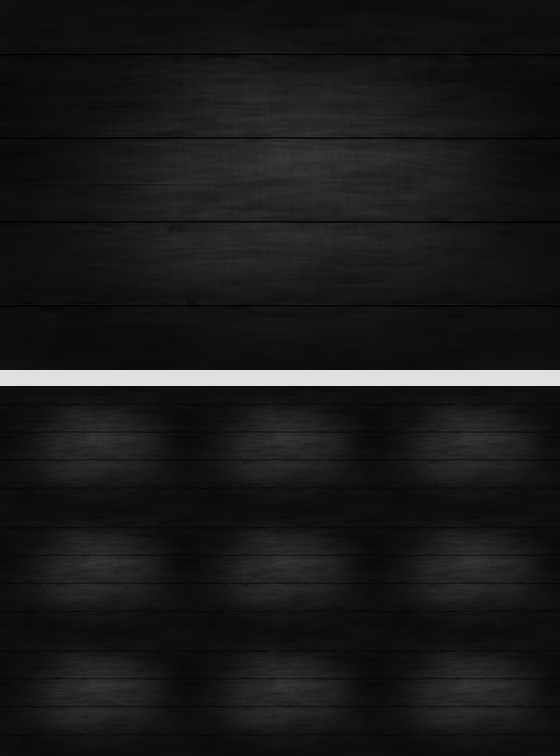
Top, the tile; bottom, the same tile 3 across and 3 down.
A Shadertoy shader for this texture:

```glsl
const float TAU = 6.2831853;
const float FIRST_SEAM = 0.174;   // height of the lowest seam
const float BOARD = 0.2265;       // height of a regular board
const float BOARDS = 4.0;         // the last, taller board wraps top to bottom

float hash(vec2 cell, float seed) {
    vec3 q = fract(vec3(cell, seed) * vec3(0.1031, 0.1173, 0.0973));
    q += dot(q, q.yzx + 33.33);
    return fract((q.x + q.y) * q.z);
}

// Value noise on the unit square that wraps after a whole number of cells
float noise(vec2 uv, vec2 cells, float seed) {
    vec2 p = uv * cells;
    vec2 i = floor(p);
    vec2 f = p - i;
    f = f * f * (3.0 - 2.0 * f);
    vec2 a = mod(i, cells);
    vec2 b = mod(i + 1.0, cells);
    return mix(mix(hash(a, seed), hash(vec2(b.x, a.y), seed), f.x),
               mix(hash(vec2(a.x, b.y), seed), hash(b, seed), f.x), f.y);
}

float fbm(vec2 uv, vec2 cells, float seed) {
    float sum = 0.0;
    float weight = 0.5;
    for (int k = 0; k < 4; k++) {
        sum += weight * noise(uv, cells, seed + float(k) * 7.0);
        cells *= 2.0;
        weight *= 0.5;
    }
    return sum / 0.9375;
}

// Soft line of the given half width
float stroke(float dist, float halfWidth, float blur) {
    return 1.0 - smoothstep(halfWidth - blur, halfWidth + blur, abs(dist));
}

// Wood fibres bent around slow swells, centred on zero
float woodGrain(vec2 uv, float seed) {
    float swell = fbm(uv, vec2(3.0, 5.0), seed + 3.0) - 0.5;
    vec2 bent = uv + vec2(0.0, 0.07 * swell);
    float fine = noise(bent, vec2(22.0, 165.0), seed + 11.0) - 0.5;
    float medium = noise(bent, vec2(11.0, 72.0), seed + 23.0) - 0.5;
    float broad = noise(bent, vec2(4.0, 28.0), seed + 37.0) - 0.5;
    float rings = sin(TAU * (9.0 * swell + 2.0 * broad));
    return 0.22 * fine + 0.18 * medium + 0.16 * broad + 0.025 * rings;
}

// Faint upright saw marks and fine roughness
float sawMarks(vec2 uv, float seed) {
    float marks = noise(uv, vec2(190.0, 26.0), seed + 41.0) - 0.5;
    float rough = noise(uv, vec2(240.0, 160.0), seed + 53.0) - 0.5;
    return 0.09 * marks + 0.09 * rough;
}

// Pool of light that fades evenly towards every edge
float glow(vec2 uv) {
    vec2 wave = 0.5 - 0.5 * cos(TAU * (uv - vec2(0.01, 0.02)));
    return pow(wave.x * wave.y, 0.8);
}

void mainImage(out vec4 fragColor, in vec2 fragCoord) {
    vec2 uv = fragCoord / iResolution.xy;
    float blur = 0.7 / iResolution.y;

    // Split the height into boards with slightly uneven seams
    float wobble = 0.003 * (fbm(uv, vec2(7.0, 1.0), 2.0) - 0.5);
    float height = fract(uv.y + wobble - FIRST_SEAM);
    float board = min(floor(height / BOARD), BOARDS - 1.0);
    float above = height - board * BOARD;
    float below = (board < BOARDS - 1.0 ? (board + 1.0) * BOARD : 1.0) - height;
    float seamDist = above < below ? above : -below;
    float seam = mod(above < below ? board : board + 1.0, BOARDS);
    float seed = 5.0 + board * 67.0;

    // Board surface
    float tone = 0.95 + 0.14 * (hash(vec2(board, 3.0), 9.0) - 0.5);
    tone += woodGrain(uv, seed) + sawMarks(uv, seed);
    tone += 0.6 * (fbm(uv, vec2(5.0, 7.0), seed + 61.0) - 0.5);

    // Scuffed pale fibres under the seams and dark chips beside them
    float patches = smoothstep(0.45, 0.75, fbm(uv, vec2(6.0, 4.0), seed + 71.0));
    float fibres = noise(uv, vec2(48.0, 130.0), seed + 83.0);
    tone += 0.4 * patches * smoothstep(0.45, 0.9, fibres) * exp(-below * 28.0);
    float nearSeam = exp(-abs(seamDist) * 75.0);
    float chips = smoothstep(0.55, 0.8, noise(uv, vec2(38.0, 110.0), seed + 97.0));
    tone *= 1.0 - 0.65 * chips * nearSeam * (0.3 + 0.7 * patches);

    // Thin pale split running along the middle board
    float splitY = 0.506 + 0.004 * (noise(uv, vec2(8.0, 1.0), 14.0) - 0.5);
    float splitReach = smoothstep(0.01, 0.06, uv.x) * (1.0 - smoothstep(0.27, 0.38, uv.x));
    tone += 0.3 * splitReach * stroke(uv.y - splitY, 0.0012, blur);
    tone *= 1.0 - 0.3 * splitReach * stroke(uv.y - splitY + 0.004, 0.0014, blur);

    // Dark gap with a worn, lit edge above it
    float lit = mix(0.15, 0.6, step(1.5, abs(seam - 1.5) + 0.01));
    lit *= 0.5 + noise(uv, vec2(9.0, 1.0), seam + 31.0);
    float shade = tone + lit * stroke(seamDist - 0.0032, 0.0014, blur);
    shade *= 1.0 - 0.22 * exp(-abs(seamDist) * 160.0);
    shade *= 1.0 - 0.85 * stroke(seamDist + 0.0005, 0.0021, blur);

    float light = 0.052 + 0.125 * glow(uv);
    fragColor = vec4(vec3(clamp(light * shade, 0.0, 1.0)), 1.0);
}
```
